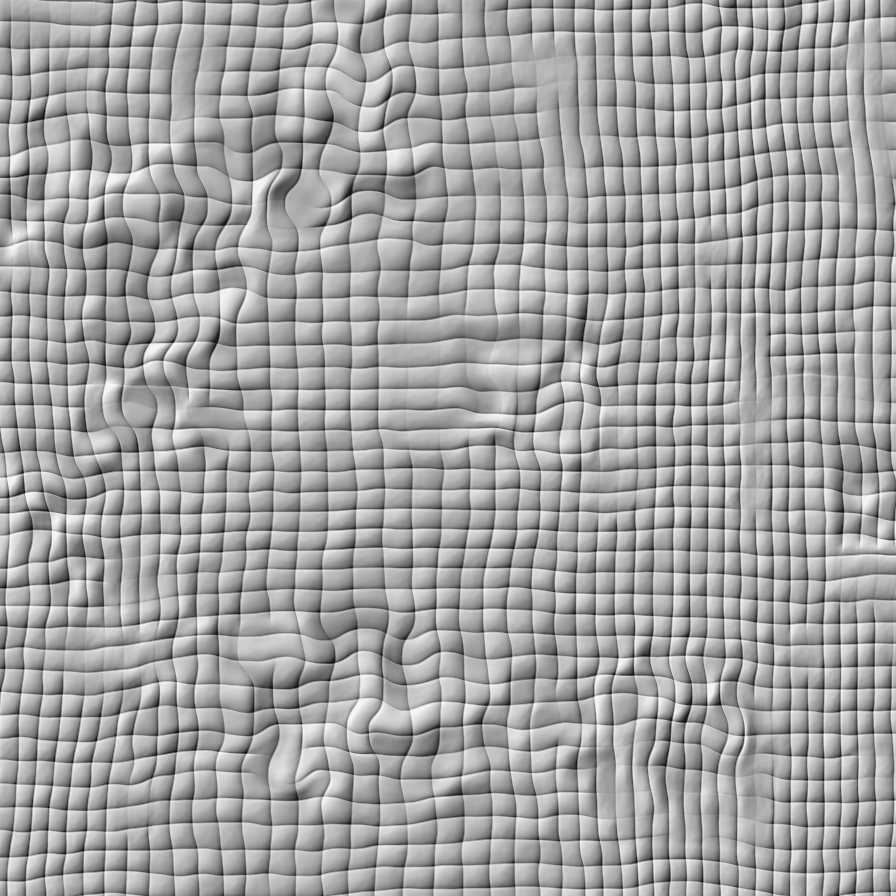
Give the GLSL for this pattern, as a three.js fragment shader.

```glsl
varying vec2 vUv;

const float TAU = 6.28319;

float hash(vec2 p) {
  vec3 q = fract(vec3(p.xyx) * 0.1031);
  q += dot(q, q.yzx + 33.33);
  return fract((q.x + q.y) * q.z);
}

float noise(vec2 p) {
  vec2 i = floor(p);
  vec2 f = fract(p);
  f = f * f * f * (f * (f * 6.0 - 15.0) + 10.0);
  float low = mix(hash(i), hash(i + vec2(1.0, 0.0)), f.x);
  float high = mix(hash(i + vec2(0.0, 1.0)), hash(i + 1.0), f.x);
  return mix(low, high, f.y);
}

// Signed pair of independent noises
vec2 drift(vec2 p) {
  return vec2(noise(p), noise(p + vec2(57.0, 113.0))) - 0.5;
}

// Patches where the hide is wrinkled
float crumple(vec2 p) {
  return smoothstep(0.5, 0.82, noise(p * 5.0 + 21.0));
}

// Stretch the grid broadly, then bend and pucker its lines
vec2 warp(vec2 p, float wrinkle) {
  vec2 stretch = vec2(-0.036 * sin(TAU * (p.x - 0.35)),
                      -0.010 * sin(TAU * (p.y - 0.77)));
  return p + stretch
    + 0.035 * drift(p * 3.0 + 4.0)
    + 0.012 * drift(p * 9.0 + 31.0)
    + 0.018 * wrinkle * drift(p * 22.0 + 73.0)
    + 0.003 * drift(p * 40.0 + 11.0);
}

// Rounded profile, zero at the cell centre and steep at its edges
float pillow(float t, float dome, float groove) {
  float e = 4.0 * t * t;
  float e4 = e * e * e * e;
  return -dome * e / 8.0 - groove * e4 / 16.0;
}

// Groove depth, worn away in scattered places
float wear(vec2 c) {
  return mix(1.0, 0.12, smoothstep(0.74, 0.9, noise(c)));
}

float height(vec2 p, vec2 count, float dome, float groove) {
  float wrinkle = crumple(p);
  vec2 c = warp(p, wrinkle) * count;
  vec2 t = fract(c) - 0.5;
  float h = pillow(t.x, dome, groove) * wear(c * vec2(0.36, 0.28) + 9.0)
          + pillow(t.y, dome, groove) * wear(c * vec2(0.28, 0.36) + 47.0);

  // Uneven swelling of each cell, vanishing at its edges
  vec2 inside = 1.0 - 4.0 * t * t;
  h += 0.025 * (hash(floor(c)) - 0.5) * inside.x * inside.y;

  // Soft lumps in wrinkled patches and a faint grain
  h += (0.03 + 0.13 * wrinkle) * (noise(c * 0.8 + 15.0) - 0.5);
  return h + 0.004 * (noise(c * 4.0) - 0.5);
}

void main() {
  vec2 count = vec2(43.0, 39.0);
  vec2 light = vec2(-0.707, 0.707);
  float dome = 0.3;
  float groove = 0.2;
  float reach = 0.0012;

  // Slope towards the light, averaged over a short span
  float away = height(vUv - light * reach, count, dome, groove);
  float toward = height(vUv + light * reach, count, dome, groove);
  float span = 2.0 * reach * 0.707 * 41.0;
  float slope = (away - toward) / span;

  // Compress highlights and darken hollows
  float lit = slope / (1.0 + 0.9 * max(slope, 0.0));
  float hollow = 0.5 * (away + toward) + 0.03;
  float tone = clamp(0.64 + lit + 1.4 * hollow, 0.1, 0.96);

  gl_FragColor = vec4(tone * vec3(1.0, 0.997, 0.99), 1.0);
}
```
